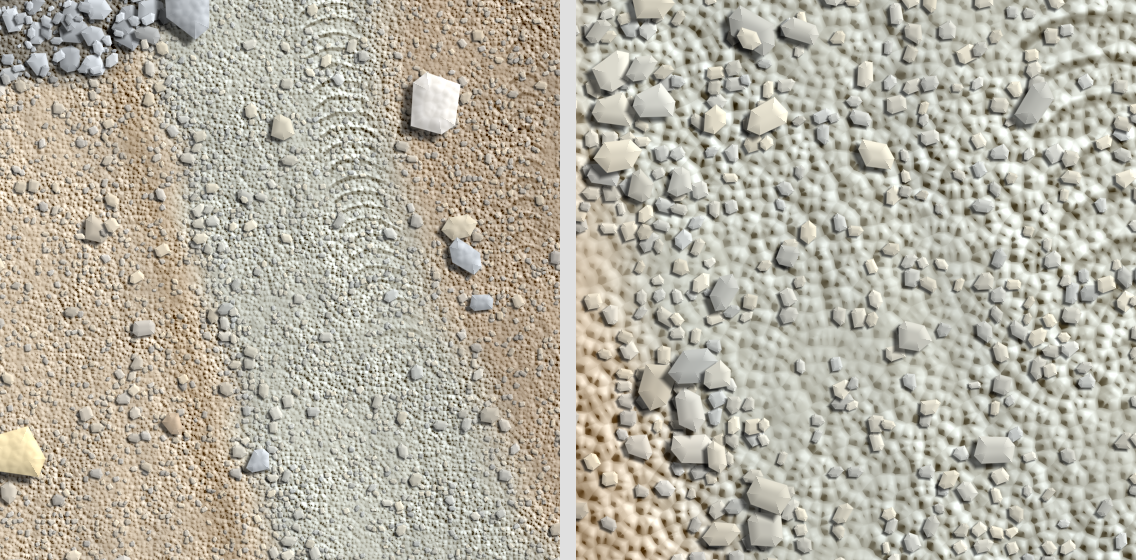
Left, the full canvas; right, a detail of the centre.
This texture is drawn by a Shadertoy shader. Its source:

```glsl
// Sunlit gravel track from above: tan, grey and brown lanes with tyre treads,
// a heap of broken slate and a few loose rocks. Cellular relief makes the grit,
// layered sines stain the lanes, and faceted polygons with shadows form stones.

#define LIGHT vec2(0.80, 0.60)
#define TAN vec3(0.80, 0.735, 0.645)
#define GREY vec3(0.755, 0.76, 0.715)
#define BROWN vec3(0.715, 0.64, 0.55)
#define SLATE vec3(0.73, 0.75, 0.77)
#define CREAM vec3(0.90, 0.86, 0.77)
#define GRIT_CELLS 135.0
#define GRIT_GAIN 0.40
#define TREAD_PITCH 36.0
#define SHADOW 0.62

vec2 hash2(vec2 p) {
    vec3 q = fract(p.xyx * vec3(0.1031, 0.1030, 0.0973));
    q += dot(q, q.yzx + 33.33);
    return fract((q.xx + q.yz) * q.zy);
}

// Distance to the nearest cell centre
float cellular(vec2 p) {
    vec2 id = floor(p);
    float nearest = 4.0;
    for (int j = -1; j <= 1; j++)
    for (int i = -1; i <= 1; i++) {
        vec2 c = id + vec2(i, j);
        vec2 q = c + hash2(c) - p;
        nearest = min(nearest, dot(q, q));
    }
    return sqrt(nearest);
}

// Light minus shade on a bed of round grains
float relief(vec2 p) {
    return cellular(p + LIGHT * 0.4) - cellular(p);
}

// Layered, folded sines for stains and streaks
float mottle(vec2 p) {
    float sum = 0.0, amp = 0.5;
    for (int i = 0; i < 5; i++) {
        p = mat2(0.8, -0.6, 0.6, 0.8) * p * 1.8 + 1.7;
        sum += amp * sin(p.x + 1.6 * sin(p.y));
        amp *= 0.65;
    }
    return sum;
}

float bump(float x, float width) {
    return exp(-x * x / (width * width));
}

// Lane coordinate: 0 and 1 are the edges of the grey band
float lane(vec2 p) {
    float down = 1.0 - p.y;
    float left = 0.24 + 0.24 * down;
    float right = 0.66 + 0.06 * down + 0.25 * down * down;
    return (p.x - left) / (right - left);
}

float heap(vec2 p) {
    return 1.0 - smoothstep(0.125, 0.17, 1.0 - p.y + 0.8 * max(p.x - 0.17, 0.0));
}

// Curved tread bars: a lit ridge beside a dark groove
float tread(float across, float down, float wobble) {
    float phase = 6.2832 * (down * TREAD_PITCH - 0.7 * across * across + 0.25 * wobble);
    float groove = smoothstep(0.45, 1.0, sin(phase));
    float ridge = smoothstep(0.3, 1.0, sin(phase + 1.5));
    return (0.5 * ridge - groove) * (1.0 - smoothstep(0.75, 1.15, abs(across)));
}

// Angular stone: x is the signed distance, y the light on the nearest facet
vec2 stone(vec2 q, float r, float seed) {
    vec2 best = vec2(-10.0, 0.0);
    for (int k = 0; k < 6; k++) {
        float turn = fract(seed * 37.3 + float(k) * 0.618);
        float a = seed * 6.2832 + 1.047 * float(k) + 0.5 * turn;
        vec2 n = vec2(cos(a), sin(a));
        float reach = r * (0.5 + 0.35 * abs(cos(a - seed * 17.0)) + 0.2 * turn);
        float d = dot(q, n) - reach;
        if (d > best.x) best = vec2(d, dot(n, LIGHT));
    }
    return best;
}

// Stone with its shadow, skipped where it is out of reach
void addStone(inout vec3 col, vec2 q, float r, float seed, vec3 tint) {
    if (dot(q, q) > 4.0 * r * r) return;
    float aa = 0.8 / iResolution.y;
    float shadowDist = stone(q + LIGHT * r * 0.4, r, seed).x;
    col *= 1.0 - SHADOW * (1.0 - smoothstep(-0.1 * r - aa, 0.1 * r + aa, shadowDist));
    vec2 s = stone(q, r, seed);
    float bevel = smoothstep(-0.6 * r, -0.1 * r, s.x);
    col = mix(col, tint * (1.0 + 0.22 * s.y * bevel), 1.0 - smoothstep(-aa, aa, s.x));
}

// One stone per cell; share is its chance on open ground, on the berm, in the heap
void scatter(inout vec3 col, vec3 ground, vec2 p, float cells, vec3 share) {
    vec2 id = floor(p * cells);
    for (int j = -1; j <= 1; j++)
    for (int i = -1; i <= 1; i++) {
        vec2 c = id + vec2(i, j);
        vec2 h = hash2(c + cells), g = hash2(c + cells + 71.0);
        vec2 centre = (c + 0.2 + 0.6 * h) / cells;
        float pile = heap(centre);
        float chance = share.x + share.y * bump(lane(centre) - 0.09, 0.07);
        if (g.x > mix(chance, share.z, pile)) continue;
        vec3 tint = mix(CREAM, SLATE, max(h.y, pile)) * (0.84 + 0.28 * g.y);
        tint = mix(ground, tint, max(0.6, pile));
        addStone(col, p - centre, (0.32 + 0.3 * h.x) / cells, g.y, tint);
    }
}

void mainImage(out vec4 fragColor, in vec2 fragCoord) {
    vec2 p = fragCoord / iResolution.y;
    float down = 1.0 - p.y, t = lane(p);
    float stain = mottle(p * 7.0);
    float streak = mottle(vec2(t * 11.0, down * 1.6));

    // Lanes of dust
    float edge = t + 0.05 * stain;
    vec3 ground = mix(TAN, GREY, smoothstep(-0.08, 0.12, edge));
    ground = mix(ground, BROWN, smoothstep(0.88, 1.22, edge));
    ground *= 1.0 + 0.035 * stain + 0.05 * streak;
    ground -= vec3(0.08, 0.095, 0.11) * bump(t + 0.15, 0.07);
    ground = mix(ground, vec3(0.43, 0.42, 0.39), 0.8 * heap(p));

    // Grit, rougher in patches, and tyre marks
    float fine = relief(p * GRIT_CELLS);
    float coarse = relief(p * GRIT_CELLS * 0.48 + 9.0);
    float rough = clamp(0.85 + 0.5 * mottle(p * 11.0 + 4.0), 0.4, 1.4);
    float light = GRIT_GAIN * rough * (fine + 0.6 * coarse);
    light -= 0.22 * rough * smoothstep(0.18, 0.42, -fine);
    float worn = 1.0 - smoothstep(0.3, 0.8, down);
    light += 0.17 * (0.3 + worn) * tread((t - 0.83) / 0.14, down, stain);
    light += 0.15 * worn * tread((p.x - 0.94) / 0.035, down * 0.9, stain);
    vec3 col = ground + vec3(0.95, 1.03, 1.12) * light;

    // Loose stones
    scatter(col, ground, p, 95.0, vec3(0.26, 0.45, 0.3));
    scatter(col, ground, p, 21.0, vec3(0.012, 0.06, 0.96));
    scatter(col, ground, p, 44.0, vec3(0.08, 0.40, 0.40));

    // Single rocks
    vec3 grain = vec3(0.12 * coarse + 0.05 * stain);
    vec3 slate = SLATE + grain, cream = CREAM + grain;
    addStone(col, p - vec2(0.777, 0.815), 0.056, 0.31, cream * vec3(0.98, 1.01, 1.1));
    addStone(col, p - vec2(0.820, 0.595), 0.030, 0.74, cream * 0.92);
    addStone(col, p - vec2(0.832, 0.542), 0.033, 0.32, slate);
    addStone(col, p - vec2(0.860, 0.460), 0.021, 0.58, slate * 0.9);
    addStone(col, p - vec2(0.335, 0.985), 0.050, 0.12, slate * 0.95);
    addStone(col, p - vec2(0.025, 0.185), 0.055, 0.55, cream * vec3(1.03, 1.0, 0.9));
    addStone(col, p - vec2(0.310, 0.243), 0.021, 0.87, BROWN + grain);
    addStone(col, p - vec2(0.460, 0.178), 0.024, 0.43, slate);

    fragColor = vec4(clamp(col, 0.0, 1.0), 1.0);
}
```
